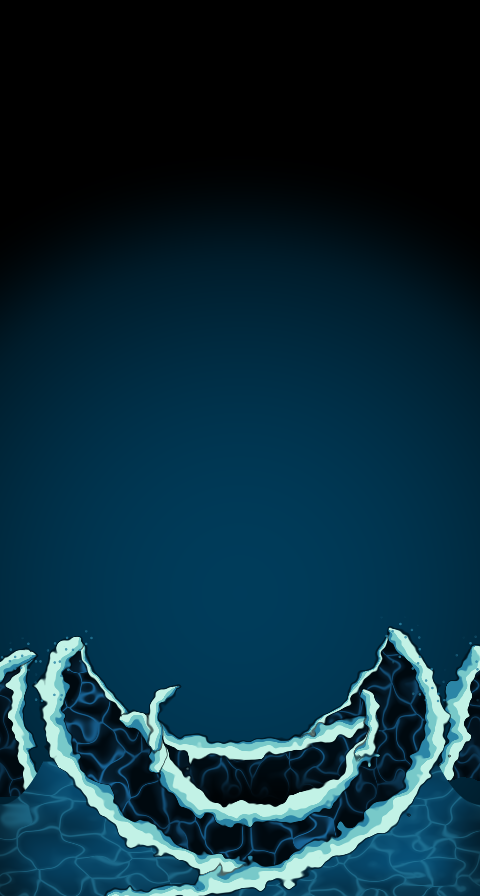
Give the GLSL for this background, as a Shadertoy shader.

```glsl
// Draws a bowl of dark, veined waves with pale foam under a deep blue glow.

const vec3 GLOW_BLUE  = vec3(0.00, 0.235, 0.355);
const vec3 DARK_WATER = vec3(0.00, 0.035, 0.060);
const vec3 MID_WATER  = vec3(0.02, 0.24, 0.36);
const vec3 VEIN_BLUE  = vec3(0.10, 0.40, 0.60);
const vec3 FOAM_SHADE = vec3(0.17, 0.52, 0.65);
const vec3 FOAM_MID   = vec3(0.47, 0.79, 0.79);
const vec3 FOAM_LIGHT = vec3(0.76, 0.95, 0.90);
const vec2 GLOW_CENTER = vec2(0.50, 0.63);
const float GLOW_RADIUS = 0.95;
const vec2 LEFT_PEAK  = vec2(0.165, 0.535);
const vec2 RIGHT_PEAK = vec2(0.820, 0.555);
const vec2 POOL_LEFT  = vec2(0.310, 0.370);
const vec2 POOL_RIGHT = vec2(0.785, 0.370);
const int CURVE_STEPS = 20;

float hash(vec2 p) { return fract(sin(dot(p, vec2(127.1, 311.7))) * 43758.5453); }

float noise(vec2 p) {
    vec2 i = floor(p), f = fract(p);
    f = f * f * (3.0 - 2.0 * f);
    return mix(mix(hash(i), hash(i + vec2(1, 0)), f.x),
               mix(hash(i + vec2(0, 1)), hash(i + vec2(1, 1)), f.x), f.y);
}

// Bright lines along the borders of warped random cells
float veins(vec2 p) {
    p += 0.9 * vec2(noise(p * 1.7), noise(p * 1.7 + 19.0));
    vec2 cell = floor(p);
    float near = 9.0, next = 9.0;
    for (int y = -1; y <= 1; y++)
    for (int x = -1; x <= 1; x++) {
        vec2 c = cell + vec2(x, y);
        float d = length(c + vec2(hash(c), hash(c + 57.0)) - p);
        next = min(next, max(near, d));
        near = min(near, d);
    }
    float gap = next - near;
    return 0.7 * smoothstep(0.13, 0.0, gap) + 0.3 * smoothstep(0.5, 0.0, gap);
}

// Cubic curve: distance, position along it, side, and crossing parity
vec4 curve(vec2 p, vec2 a, vec2 b, vec2 c, vec2 d) {
    vec4 r = vec4(9.0, 0.0, 1.0, 1.0);
    vec2 start = a;
    for (int i = 1; i <= CURVE_STEPS; i++) {
        float t = float(i) / float(CURVE_STEPS), u = 1.0 - t;
        vec2 end = u*u*u*a + 3.0*u*u*t*b + 3.0*u*t*t*c + t*t*t*d;
        vec2 v = end - start, w = p - start;
        float h = clamp(dot(w, v) / dot(v, v), 0.0, 1.0);
        float dist = length(w - v * h), side = v.x * w.y - v.y * w.x;
        if (dist < r.x) r.xyz = vec3(dist, t - (1.0 - h) / float(CURVE_STEPS), sign(side));
        if ((start.y > p.y) != (end.y > p.y) && side * v.y > 0.0) r.w = -r.w;
        start = end;
    }
    return r;
}

// Ragged foam strand in three flat tones with a thin dark rim
void foam(inout vec3 col, vec2 p, vec4 c, float width, float lightSide) {
    float aa = 0.8 / iResolution.x;
    float taper = 0.35 + 0.65 * pow(max(4.0 * c.y * (1.0 - c.y), 0.0), 0.4);
    float spike = pow(noise(p * 48.0 + 7.0), 4.0);
    float w = width * taper * (0.55 + 0.6 * noise(p * 23.0) + 1.2 * spike);
    float across = c.x * c.z * lightSide / w + 0.9 * (noise(p * vec2(38.0, 55.0)) - 0.5);
    vec3 tone = mix(FOAM_SHADE, FOAM_MID, smoothstep(-0.75, -0.60, across));
    tone = mix(tone, FOAM_LIGHT, smoothstep(-0.12, 0.02, across));
    col = mix(col, DARK_WATER, 0.6 * smoothstep(aa, -aa, c.x - w - 0.004));
    col = mix(col, tone, smoothstep(aa, -aa, c.x - w));
}

void mainImage(out vec4 fragColor, in vec2 fragCoord) {
    vec2 p = fragCoord / iResolution.x;

    // Backdrop glow
    float r = length(p - GLOW_CENTER) / GLOW_RADIUS;
    float glow = max(1.0 - r * r, 0.0);
    vec3 col = GLOW_BLUE * glow * smoothstep(0.0, 0.5, glow);

    if (p.y < 0.66) {
        // Jagged coordinates and the main outlines
        vec2 q = p + 0.020 * (vec2(noise(p * 27.0), noise(p * 27.0 + 40.0)) - 0.5)
                   + 0.010 * (vec2(noise(p * 75.0), noise(p * 75.0 + 90.0)) - 0.5);
        vec4 leftRim  = curve(q, LEFT_PEAK, vec2(0.03, 0.40), vec2(0.14, 0.13), vec2(0.51, 0.045));
        vec4 rightRim = curve(q, RIGHT_PEAK, vec2(1.05, 0.30), vec2(0.80, 0.02), vec2(0.22, -0.005));
        vec4 backRim  = curve(q, LEFT_PEAK, vec2(0.26, 0.25), vec2(0.66, 0.18), RIGHT_PEAK);
        vec4 poolFront = curve(q, POOL_LEFT, vec2(0.33, 0.12), vec2(0.70, 0.08), POOL_RIGHT);
        vec4 poolBack  = curve(q, POOL_LEFT, vec2(0.40, 0.26), vec2(0.58, 0.30), POOL_RIGHT);
        vec4 leftEdge  = curve(q, vec2(0.06, 0.50), vec2(0.01, 0.42), vec2(0.05, 0.32), vec2(0.07, 0.21));
        vec4 leftCrest = curve(q, vec2(-0.03, 0.45), vec2(0.0, 0.47), vec2(0.03, 0.50), vec2(0.06, 0.50));
        vec4 rightEdge = curve(q, vec2(0.995, 0.51), vec2(0.94, 0.42), vec2(0.965, 0.32), vec2(0.92, 0.24));
        float aa = 1.0 / iResolution.x;

        // Dark waves at both sides
        float web = veins(p * vec2(19.0, 16.0)) * (0.35 + 0.75 * noise(p * 9.0));
        vec3 wave = mix(DARK_WATER, VEIN_BLUE, web);
        bool leftSide = leftEdge.w * leftCrest.w < 0.0;
        bool rightSide = rightEdge.w > 0.0 && q.x > 0.9 && q.y > 0.24 && q.y < 0.51;
        if (leftSide || rightSide) col = wave;
        foam(col, p, leftEdge, 0.014, -1.0);
        foam(col, p, leftCrest, 0.019, 1.0);
        foam(col, p, rightEdge, 0.021, 1.0);

        // Blue foreground water
        float u = abs(p.x - 0.5);
        float fall = clamp((0.50 - u) / 0.09, 0.0, 1.0);
        float waterTop = 0.19 + 0.09 * fall * fall;
        vec3 water = MID_WATER * (0.65 + 0.7 * noise(p * vec2(7.0, 14.0)));
        water = mix(water, FOAM_SHADE, 0.6 * veins(p * vec2(13.0, 20.0) + 31.0));
        water *= 1.0 - 0.35 * smoothstep(0.42, 0.53, u + 0.25 * (0.1 - p.y));
        col = mix(col, water, smoothstep(aa, -aa, p.y - waterTop));

        // Main wave bowl
        float bowl = leftRim.w * rightRim.w * backRim.w;
        if (bowl < 0.0 && q.y > 0.045) col = wave;
        foam(col, p, backRim, 0.0065, -1.0);

        // Inner pool, darkest toward its floor
        float poolLight = smoothstep(0.19, 0.31, p.y);
        vec3 pool = mix(DARK_WATER * 0.35, wave + 0.06 * GLOW_BLUE, poolLight);
        if (poolFront.w * poolBack.w < 0.0) col = pool;
        foam(col, p, poolBack, 0.015, -1.0);
        foam(col, p, poolFront, 0.021, 1.0);
        foam(col, p, curve(q, vec2(0.26, 0.37), vec2(0.31, 0.38), vec2(0.32, 0.33), vec2(0.33, 0.26)), 0.018, 1.0);
        foam(col, p, curve(q, vec2(0.31, 0.31), vec2(0.34, 0.36), vec2(0.31, 0.39), vec2(0.36, 0.43)), 0.014, 1.0);
        foam(col, p, curve(q, vec2(0.75, 0.29), vec2(0.80, 0.34), vec2(0.77, 0.37), vec2(0.765, 0.42)), 0.013, -1.0);

        // Outer rims and loose spray
        foam(col, p, leftRim, 0.021, -1.0);
        foam(col, p, rightRim, 0.021, 1.0);
        vec2 cell = floor(p * 75.0);
        vec2 offset = fract(p * 75.0) - 0.3 - 0.4 * vec2(hash(cell), hash(cell + 5.0));
        float crest = min(min(leftRim.x, rightRim.x), min(leftCrest.x, rightEdge.x));
        float drop = step(0.72, hash(cell + 11.0)) * smoothstep(0.045, 0.02, crest) * step(0.40, p.y);
        col = mix(col, FOAM_SHADE, 0.8 * drop * smoothstep(0.28, 0.12, length(offset)));
    }
    fragColor = vec4(col, 1.0);
}
```
